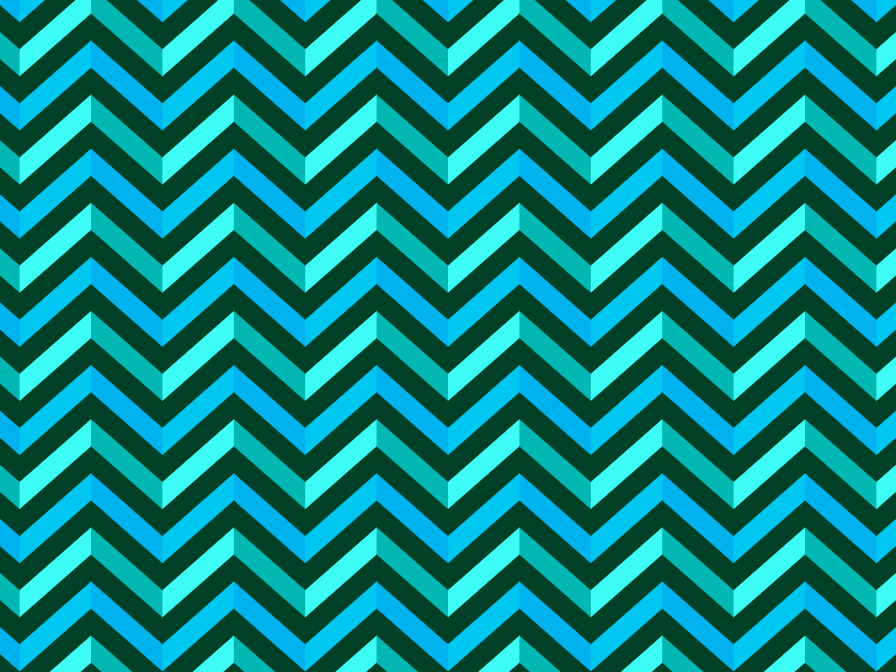
A Shadertoy shader for this pattern:

```glsl
// Lengths are fractions of the canvas height
const float ZIGZAG_WIDTH  = 0.2125;   // valley to valley
const float ZIGZAG_HEIGHT = 0.0934;   // valley to peak
const float BAND_SPACING  = 0.0805;   // band to next band
const float BAND_HEIGHT   = 0.0404;   // vertical thickness
const float PEAK_TOP      = 0.1177;   // top of a blue peak above the centre

const vec3 DARK_GREEN = vec3(0.00, 0.25, 0.15);
const vec3 BLUE_LIT   = vec3(0.00, 0.78, 0.95);
const vec3 BLUE_SHADE = vec3(0.00, 0.70, 0.93);
const vec3 AQUA_LIT   = vec3(0.24, 0.99, 0.96);
const vec3 AQUA_SHADE = vec3(0.01, 0.72, 0.70);

// Antialiased coverage from a signed distance, positive inside
float coverage(float dist, float pixel) {
    return clamp(0.5 + dist / pixel, 0.0, 1.0);
}

void mainImage(out vec4 fragColor, in vec2 fragCoord) {
    float pixel = 1.0 / iResolution.y;
    vec2 pos = (fragCoord - 0.5 * iResolution.xy) * pixel;

    // Triangle wave: 0 in the valleys, 1 on the peaks
    float phase = fract(pos.x / ZIGZAG_WIDTH);
    float wave = 1.0 - abs(2.0 * phase - 1.0);

    // Nearest band and the vertical offset from its middle
    float middle = PEAK_TOP - 0.5 * BAND_HEIGHT - ZIGZAG_HEIGHT * (1.0 - wave);
    float depth = middle - pos.y;
    float band = round(depth / BAND_SPACING);
    float offset = depth - band * BAND_SPACING;

    // Distance measured across the slanted edge
    float slope = 2.0 * ZIGZAG_HEIGHT / ZIGZAG_WIDTH;
    float edgeDist = (0.5 * BAND_HEIGHT - abs(offset)) / sqrt(1.0 + slope * slope);

    // Rising faces are lit, falling faces are shaded
    float creaseDist = (0.25 - abs(fract(phase + 0.25) - 0.5)) * ZIGZAG_WIDTH;
    float lit = coverage(creaseDist, pixel);

    // Bands alternate between blue and aqua
    bool isAqua = mod(band, 2.0) > 0.5;
    vec3 bandColor = isAqua ? mix(AQUA_SHADE, AQUA_LIT, lit)
                            : mix(BLUE_SHADE, BLUE_LIT, lit);

    vec3 color = mix(DARK_GREEN, bandColor, coverage(edgeDist, pixel));
    fragColor = vec4(color, 1.0);
}
```
